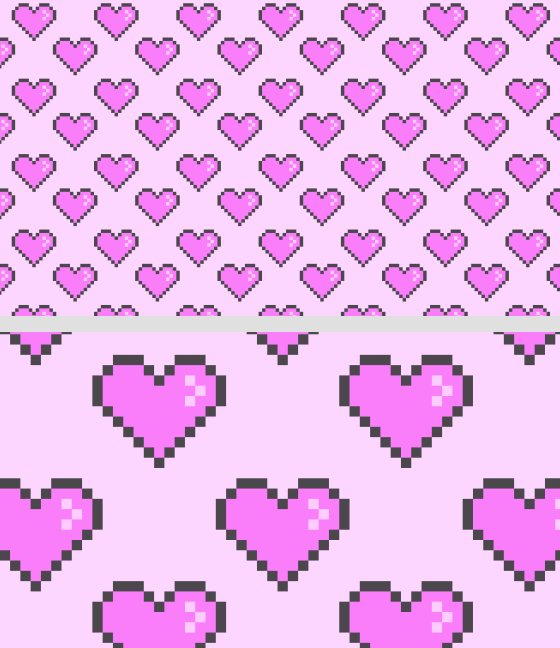
Top: the whole. Bottom: its middle third, enlarged.
Write a WebGL 2 fragment shader that draws this pattern.

```glsl
#version 300 es
precision highp float;

uniform vec2 u_resolution;
out vec4 fragColor;

const float CELLS_PER_HEIGHT = 92.16;       // square cells down the canvas
const vec2 TILE = vec2(24.0, 22.0);         // repeat size in cells
const vec2 STAGGER = vec2(12.0, 10.0);      // second heart within a repeat
const vec2 ORIGIN = vec2(3.42, 0.94);       // first heart, from the top left
const float HALF_SPAN = 6.0;                // columns beside the middle one
const float TIP_ROW = 10.0;
const vec2 GLINT = vec2(9.0, 3.0);          // middle row of the highlight

const vec3 BACKGROUND = vec3(0.99, 0.84, 1.00);
const vec3 FILL = vec3(0.98, 0.49, 0.98);
const vec3 OUTLINE = vec3(0.30, 0.28, 0.30);
const vec3 HIGHLIGHT = vec3(1.00, 0.80, 1.00);

// Colour of one heart cell; column and row count from its top left.
vec3 heartCell(vec2 cell, vec3 behind) {
    float side = abs(cell.x - HALF_SPAN);
    float top = max(0.0, abs(side - 3.0) - 1.0);
    float bottom = TIP_ROW - side;
    if (side > HALF_SPAN + 0.5 || cell.y < top - 0.5 || cell.y > bottom + 0.5) return behind;

    bool onRim = side > HALF_SPAN - 0.5 || cell.y < top + 0.5 || cell.y > bottom - 0.5;
    if (onRim) return OUTLINE;

    // Three diagonal cells form the highlight
    vec2 glint = cell - GLINT;
    bool lit = abs(glint.y) < 1.5 && abs(glint.x + abs(glint.y) - 1.0) < 0.5;
    return lit ? HIGHLIGHT : FILL;
}

// Two staggered hearts in each repeat
vec3 patternCell(vec2 cell) {
    vec3 color = BACKGROUND;
    for (int i = 0; i < 2; i++) {
        vec2 local = floor(mod(cell + 0.5 - STAGGER * float(i), TILE));
        color = heartCell(local, color);
    }
    return color;
}

void main() {
    float pixel = CELLS_PER_HEIGHT / u_resolution.y;
    vec2 fromTop = vec2(gl_FragCoord.x, u_resolution.y - gl_FragCoord.y);
    vec2 p = fromTop * pixel - ORIGIN;

    // Blend the four nearest cells across one pixel at their borders
    vec2 cell = floor(p - 0.5);
    vec2 blend = clamp((fract(p - 0.5) - 0.5) / pixel + 0.5, 0.0, 1.0);
    vec3 upper = mix(patternCell(cell), patternCell(cell + vec2(1.0, 0.0)), blend.x);
    vec3 lower = mix(patternCell(cell + vec2(0.0, 1.0)), patternCell(cell + 1.0), blend.x);
    fragColor = vec4(mix(upper, lower, blend.y), 1.0);
}
```
